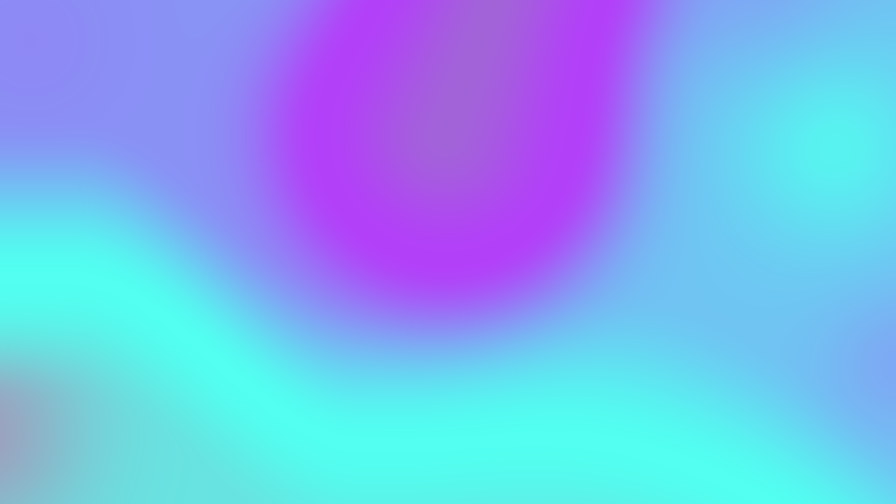
Write a Shadertoy shader that draws this background.

```glsl
// Soft flowing gradient: a cyan ridge sweeps under a drooping violet lobe.
// A smooth height field blends cyan to violet; heights past either end
// of that ramp fade to duller tones. Lengths are in canvas heights.

const vec3 CYAN   = vec3(0.32, 1.00, 0.94);
const vec3 VIOLET = vec3(0.70, 0.25, 0.975);
const vec3 MAUVE  = vec3(0.635, 0.39, 0.85);
const vec3 GREY   = vec3(0.62, 0.62, 0.74);

// Round bump that is 1 at its centre
float glow(vec2 p, vec2 centre, float radius) {
    vec2 q = (p - centre) / radius;
    return exp(-dot(q, q));
}

// Height of the cyan ridge at x
float ridgeHeight(float x) {
    float leftShelf = 0.33 * (1.0 - smoothstep(0.14, 0.72, x));
    float swell = 0.012 * smoothstep(0.80, 1.05, x);
    float fall = max(x - 1.07, 0.0);
    return 0.12 + leftShelf + swell - 0.63 * fall * fall;
}

// Distance to a tapered segment (x) and its local radius (y)
vec2 taperedLobe(vec2 p, vec2 a, vec2 b, float radiusA, float radiusB) {
    vec2 axis = b - a;
    float t = clamp(dot(p - a, axis) / dot(axis, axis), 0.0, 1.0);
    return vec2(length(p - a - t * axis), mix(radiusA, radiusB, smoothstep(0.0, 1.0, t)));
}

// Blue background level above the ridge, with soft local variations
float skyLevel(vec2 p, float above) {
    float level = mix(0.57, 0.31, smoothstep(0.3, 1.3, p.x));
    level *= smoothstep(0.0, 0.32, above);
    level += 0.15 * glow(p, vec2(1.50, 1.05), 0.20);
    level += 0.14 * glow(p, vec2(1.79, 0.28), 0.15);
    level -= 0.25 * glow(p, vec2(1.655, 0.71), 0.20);
    level += 0.05 * glow(p, vec2(0.06, 0.92), 0.18);
    return max(level, 0.0);
}

void mainImage(out vec4 fragColor, in vec2 fragCoord) {
    vec2 p = fragCoord / iResolution.y;
    float above = p.y - ridgeHeight(p.x);

    // Violet lobe: full strength on its rim, fading outwards
    vec2 lobe = taperedLobe(p, vec2(0.885, 0.73), vec2(1.0, 1.05), 0.25, 0.205);
    float outside = max(lobe.x - lobe.y, 0.0) / 0.138;
    float halo = exp(-outside * outside);
    vec3 colour = mix(CYAN, VIOLET, mix(skyLevel(p, above), 1.0, halo));

    // Duller core inside the lobe
    float core = smoothstep(0.0, 1.0, 1.0 - lobe.x / lobe.y);
    colour = mix(colour, MAUVE, core);

    // Grey shade below the ridge, deepest at the left
    float shade = 0.28 + 0.70 * glow(p, vec2(-0.05, 0.14), 0.22);
    colour = mix(colour, GREY, shade * smoothstep(0.0, 0.25, -above));

    fragColor = vec4(colour, 1.0);
}
```
